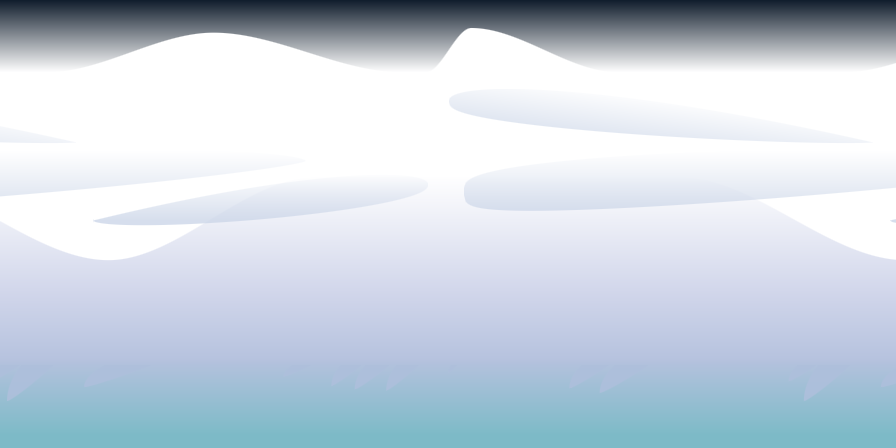
Reproduce this background procedurally as a WebGL 2 fragment shader.

```glsl
#version 300 es
precision highp float;
// Snowy cloud bank between a dark sky and a teal base, repeating sideways.
// Smooth bumps bound the white bank; tapered wisps and hanging shards
// are bounded by power curves and blended over vertical gradients.
uniform vec2 u_resolution;
out vec4 fragColor;

const float HEIGHT = 384.0;  // canvas height in design units
const float PERIOD = 683.0;  // horizontal repeat in the same units

// Soft coverage of the region where d is negative
float cover(float d) {
  float pixel = HEIGHT / u_resolution.y;
  return clamp(0.5 - d / clamp(fwidth(d), pixel, 4.0 * pixel), 0.0, 1.0);
}

// Uneven bump: 0 at both feet, 1 at the peak
float bump(float left, float peak, float right, float x) {
  return smoothstep(left, peak, x) * (1.0 - smoothstep(peak, right, x));
}

// Tapered wisp between two tips; each rim is (height, left power, right power),
// fade is (start, slope along the wisp, range)
float wisp(vec2 p, vec2 tip, vec2 end, vec3 upper, vec3 lower, vec3 fade) {
  float t = mod(p.x - tip.x, PERIOD) / (end.x - tip.x);
  float s = clamp(t, 0.0001, 0.9999);
  float spine = mix(tip.y, end.y, s);
  float top = spine - upper.x * pow(s, upper.y) * pow(1.0 - s, upper.z);
  float bottom = spine + lower.x * pow(s, lower.y) * pow(1.0 - s, lower.z);
  float shade = clamp((p.y - fade.x - fade.y * s) / fade.z, 0.0, 1.0);
  return cover(max(top - p.y, p.y - bottom)) * step(t, 1.0) * shade;
}

// Leaning shard hanging from the waterline; shape is (tip x, tip y, width)
float shard(vec2 p, vec3 shape) {
  float x = mod(p.x - shape.x + 20.0, PERIOD) - 20.0;
  float v = clamp((shape.y - p.y) / (shape.y - 313.0), 0.0, 1.0);
  float left = 0.3 * shape.z * v * v;
  float right = shape.z * pow(v, 0.85);
  return cover(max(left - x, x - right)) * cover(p.y - shape.y) * step(313.0, p.y);
}

void main() {
  // Design units, with y measured downward from the top edge
  vec2 p = gl_FragCoord.xy / u_resolution.y * HEIGHT;
  p.y = HEIGHT - p.y;
  float x = mod(p.x + 100.0, PERIOD) - 100.0;

  // Sky, then haze, lilac and teal bands
  vec3 lilac = vec3(0.71, 0.76, 0.87);
  vec3 color = mix(vec3(0.06, 0.11, 0.17), vec3(1.0), clamp(p.y / 62.0, 0.0, 1.0));
  color = mix(color, vec3(0.82, 0.84, 0.92), clamp((p.y - 150.0) / 100.0, 0.0, 1.0));
  color = mix(color, lilac, clamp((p.y - 250.0) / 60.0, 0.0, 1.0));
  color = mix(color, vec3(0.49, 0.73, 0.78), clamp((p.y - 308.0) / 65.0, 0.0, 1.0));

  // White bank between its crests and its sagging underside
  float crest = 62.0 - 34.0 * bump(40.0, 183.0, 345.0, x)
                     - 38.0 * bump(365.0, 404.0, 530.0, x);
  float underside = 152.0 + 71.0 * bump(-100.0, 93.0, 270.0, x);
  color = mix(color, vec3(1.0), cover(crest - p.y) * cover(p.y - underside));

  // Shaded wisps
  vec3 shadow = vec3(0.80, 0.84, 0.91);
  color = mix(color, shadow, 0.8 * wisp(p, vec2(385, 86), vec2(748, 122),
    vec3(46, 0.5, 1.0), vec3(27, 0.3, 0.8), vec3(60, 45, 50)));
  color = mix(color, shadow, 0.8 * wisp(p, vec2(398, 162), vec2(945, 138),
    vec3(43, 0.35, 0.6), vec3(36, 0.2, 0.7), vec3(129, 0, 55)));
  color = mix(color, shadow, 0.8 * wisp(p, vec2(80, 189), vec2(367, 158),
    vec3(39, 1.0, 0.5), vec3(29, 0.6, 0.4), vec3(147, 0, 42)));

  // Pale shards along the waterline
  vec3 shards[10] = vec3[10](
    vec3(6, 344, 40), vec3(-7, 327, 24), vec3(72, 332, 58), vec3(243, 323, 24),
    vec3(284, 331, 26), vec3(304, 334, 30), vec3(331, 335, 28), vec3(384, 320, 8),
    vec3(488, 333, 34), vec3(514, 337, 42));
  float ice = 0.0;
  for (int i = 0; i < 10; i++) ice = max(ice, shard(p, shards[i]));
  color = mix(color, vec3(0.68, 0.75, 0.86), 0.9 * ice);

  fragColor = vec4(color, 1.0);
}
```
